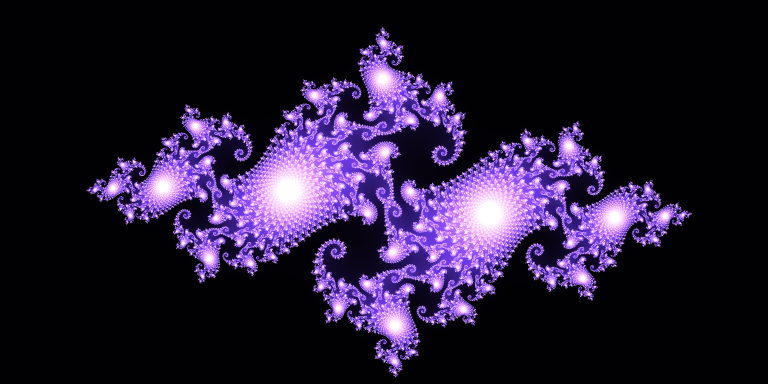
Write a WebGL 2 fragment shader that draws this background.

```glsl
#version 300 es
precision highp float;
// Draws a violet Julia set of z*z + c whose spiral arms wind around glowing cores.
// A smooth escape count is mapped to a ramp from black through indigo to white,
// averaged over a small grid of samples in every pixel.
uniform vec2 u_resolution;
out vec4 fragColor;

const vec2 JULIA_C = vec2(-0.74543, 0.11301);
const vec2 VIEW_CENTER = vec2(-0.025, 0.051);
const float VIEW_HEIGHT = 1.9;
const int MAX_STEPS = 420;
const int GRID = 3;

const vec3 NIGHT = vec3(0.002, 0.001, 0.008);
const vec3 DUSK = vec3(0.022, 0.011, 0.055);
const vec3 INDIGO = vec3(0.13, 0.07, 0.35);
const vec3 BLUE = vec3(0.31, 0.17, 0.71);
const vec3 VIOLET = vec3(0.47, 0.25, 0.96);
const vec3 ORCHID = vec3(0.73, 0.43, 0.98);
const vec3 PINK = vec3(0.97, 0.69, 1.0);
const vec3 WHITE = vec3(1.0);

vec2 complexSquare(vec2 z) {
    return vec2(z.x * z.x - z.y * z.y, 2.0 * z.x * z.y);
}

// Continuous number of steps before the orbit of z leaves a large disc.
float escapeCount(vec2 z, vec2 c, float bailout) {
    for (int i = 0; i < MAX_STEPS; i++) {
        z = complexSquare(z) + c;
        float r2 = dot(z, z);
        if (r2 > bailout * bailout) {
            return float(i) + 1.0 - log2(log(r2) / (2.0 * log(bailout)));
        }
    }
    return float(MAX_STEPS);
}

// Linear step from one ramp colour to the next.
vec3 blend(vec3 base, vec3 next, float start, float end, float value) {
    return mix(base, next, clamp((value - start) / (end - start), 0.0, 1.0));
}

vec3 glowRamp(float count) {
    vec3 color = blend(NIGHT, DUSK, 3.0, 28.0, count);
    color = blend(color, INDIGO, 28.0, 52.0, count);
    color = blend(color, BLUE, 52.0, 72.0, count);
    color = blend(color, VIOLET, 72.0, 98.0, count);
    color = blend(color, ORCHID, 98.0, 155.0, count);
    color = blend(color, PINK, 155.0, 235.0, count);
    return blend(color, WHITE, 235.0, 380.0, count);
}

vec2 toPlane(vec2 position) {
    return VIEW_CENTER + VIEW_HEIGHT * (position - 0.5 * u_resolution) / u_resolution.y;
}

void main() {
    // Grid supersampling softens the fine filaments.
    vec3 total = vec3(0.0);
    for (int y = 0; y < GRID; y++) {
        for (int x = 0; x < GRID; x++) {
            vec2 offset = (vec2(x, y) + 0.5) / float(GRID) - 0.5;
            vec2 z = toPlane(gl_FragCoord.xy + offset);
            total += glowRamp(escapeCount(z, JULIA_C, 16.0));
        }
    }
    fragColor = vec4(total / float(GRID * GRID), 1.0);
}
```
